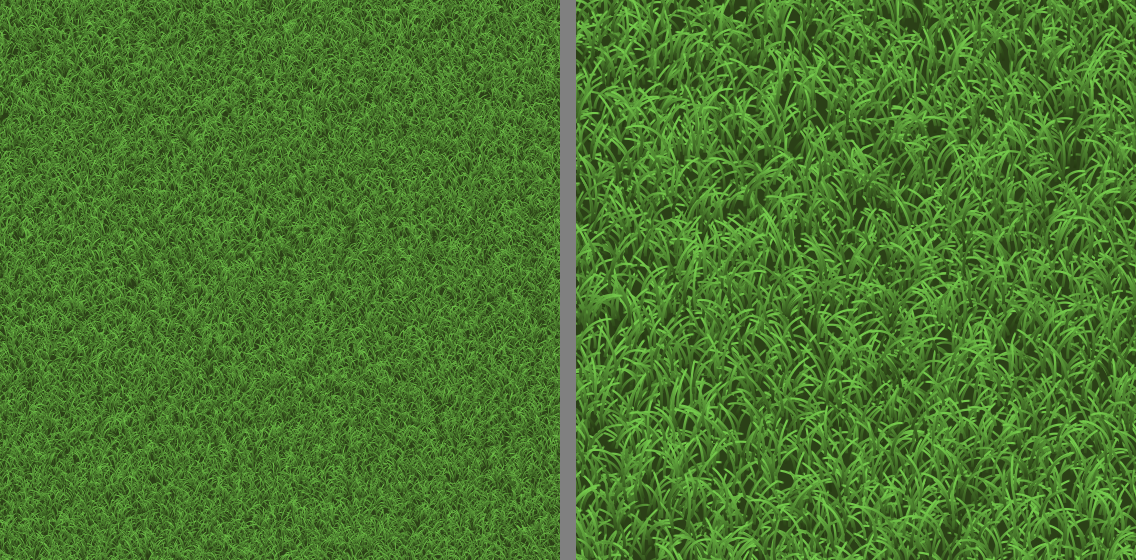
Left: the whole. Right: its middle third, enlarged.
Give the GLSL for this texture, as a WebGL 1 fragment shader.

```glsl
precision highp float;
// Dense lawn of thin, arching grass blades seen from the front.

uniform vec2 u_resolution;

vec4 hash4(vec2 p) {
  vec4 q = fract(p.xyxy * vec4(0.1031, 0.1030, 0.0973, 0.1099));
  q += dot(q, q.wzxy + 33.33);
  return fract((q.xxyz + q.yzzw) * q.zywx);
}

// Slow variation between thin and lush patches, from layered sines.
float patches(vec2 p) {
  vec2 w = p + 0.02 * sin(p.yx * 37.0 + vec2(0.4, 2.1));
  return 0.5 * sin(w.x * 71.0 + 2.0 * sin(w.y * 43.0))
       + 0.5 * sin(w.y * 83.0 + 2.0 * sin(w.x * 57.0 + 1.3));
}

// Shadowed root green to sunlit tip green.
vec3 grassColor(float tone) {
  return mix(vec3(0.16, 0.25, 0.08), vec3(0.42, 0.72, 0.27), tone);
}

// A blade is a circular arc: x is its coverage, y the position from root to tip.
vec2 blade(vec2 v, float lean, float turn, float size, float pixel) {
  float c = cos(lean), s = sin(lean);
  float radius = size / turn;
  vec2 q = vec2(c * v.x - s * v.y - radius, s * v.x + c * v.y);
  float d = abs(length(q) - radius);
  if (d > 0.001 + pixel) return vec2(0.0);
  float t = atan(q.y, -q.x) / turn;
  float halfWidth = mix(0.0009, 0.0006, clamp(t, 0.0, 1.0));
  float cover = clamp((halfWidth - d) / pixel + 0.5, 0.0, 1.0);
  cover *= clamp(min(t, (1.0 - t) * 0.4) * size / pixel, 0.0, 1.0);
  return vec2(cover, t);
}

void main() {
  float pixel = 1.0 / u_resolution.y;
  vec2 uv = gl_FragCoord.xy * pixel;
  vec2 grid = uv * 38.0;
  vec2 home = floor(grid);
  float lush = patches(uv);

  // Dark soil between the roots.
  vec3 color = vec3(0.17, 0.25, 0.09);

  // Later layers, and roots lower down, lie in front.
  for (int layer = 0; layer < 28; layer++) {
    float depth = float(layer) / 27.0;
    for (int row = 0; row < 3; row++) {
      for (int column = -1; column <= 1; column++) {
        vec2 cell = home + vec2(float(column), -float(row));
        vec4 h = hash4(cell + 17.0 + float(layer) * vec2(61.7, 37.3));
        vec2 offset = (grid - cell - h.xy) / 38.0;
        float bend = 2.0 * h.z - 1.0;
        offset.x *= bend < 0.0 ? -1.0 : 1.0;
        float lean = 0.55 * fract(h.w * 13.0) - 0.3;
        vec2 b = blade(offset, lean, 0.4 + 1.6 * abs(bend),
                       mix(0.017, 0.034, h.w), pixel);
        if (b.x > 0.0) {
          float tone = mix(0.16, 1.13, b.y) + 0.5 * (fract(h.x * 31.0) - 0.5);
          tone += 0.25 * (depth - 0.6) + 0.05 * lush;
          color = mix(color, grassColor(clamp(tone, -0.05, 1.15)), b.x);
        }
      }
    }
  }
  gl_FragColor = vec4(color, 1.0);
}
```
